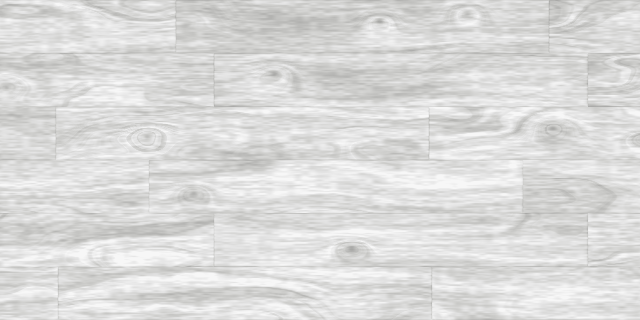
Reproduce this texture procedurally as a Shadertoy shader.

```glsl
#define ROWS 6.0
#define PLANK_LENGTH 1.167
#define SEAM_WIDTH 0.0028
#define SEAM_DEPTH 0.075
#define BASE_TONE 0.862
#define RING_CONTRAST 0.23
#define FIBRE_CONTRAST 0.17
#define PORE_CONTRAST 0.10
#define CLOUD_CONTRAST 0.15
#define KNOT_CHANCE 0.45
#define KNOT_RADIUS 0.013

// Joint position of each row, top to bottom, in canvas heights
const float JOINTS[6] = float[6](0.549, 0.669, 0.174, 0.466, 0.669, 0.182);

float hash(vec2 p) {
    return fract(sin(dot(p, vec2(127.1, 311.7))) * 43758.5453);
}

float noise(vec2 p) {
    vec2 cell = floor(p), f = fract(p);
    f = f * f * (3.0 - 2.0 * f);
    float low = mix(hash(cell), hash(cell + vec2(1.0, 0.0)), f.x);
    float high = mix(hash(cell + vec2(0.0, 1.0)), hash(cell + vec2(1.0, 1.0)), f.x);
    return mix(low, high, f.y);
}

float fbm(vec2 p) {
    float sum = 0.0, amplitude = 0.5;
    for (int i = 0; i < 4; i++) {
        sum += amplitude * noise(p);
        p = p * 2.03 + 17.3;
        amplitude *= 0.5;
    }
    return sum / 0.9375;
}

// Brightness of the wood; p.x runs along the plank, p.y across it
float woodTone(vec2 p, vec2 id) {
    float seed = 40.0 * hash(id + 3.7);
    vec2 s = p + vec2(seed, seed * 0.37);

    // Growth field: straight lines bent into arches where the figure is strong
    float figure = smoothstep(0.3, 0.7, noise(s * vec2(2.2, 5.0) + 9.0));
    float swell = noise(s * vec2(2.6, 13.0)) + 0.25 * noise(s * vec2(9.0, 30.0));
    float field = p.y * 32.0 + swell * mix(2.0, 7.5, figure);

    // Knots push the field into closed rings around a dark core
    float core = 0.0;
    for (int i = 0; i < 2; i++) {
        vec2 k = id + float(i) * 11.3;
        vec2 centre = vec2(mix(0.1, 0.9, hash(k + 1.3)) * PLANK_LENGTH,
                           mix(0.25, 0.75, hash(k + 5.9)) / ROWS);
        float present = step(hash(k + 8.1), KNOT_CHANCE);
        vec2 d = (p - centre) * vec2(0.65, 1.0) / KNOT_RADIUS;
        float r2 = dot(d, d);
        field += present * 4.0 * exp(-r2 * 0.12);
        core += present * (exp(-r2 * 2.5) + 0.35 * exp(-r2 * 0.25));
    }

    float rings = fbm(vec2(field * 1.1 + seed, s.x * 1.3));
    float veins = smoothstep(0.62, 0.85, noise(vec2(field * 2.6, s.x * 3.0 + 5.0)));
    float fibre = fbm(s * vec2(5.0, 75.0) + vec2(0.0, field * 0.5));
    float pores = noise(s * vec2(45.0, 190.0));
    float clouds = fbm(s * vec2(2.0, 11.0) + 31.0);

    float tone = BASE_TONE + 0.03 * (hash(id + 6.2) - 0.5);
    tone += RING_CONTRAST * (rings - 0.5);
    tone += FIBRE_CONTRAST * (fibre - 0.5);
    tone += PORE_CONTRAST * (pores - 0.5);
    tone += CLOUD_CONTRAST * (clouds - 0.5);
    tone -= 0.035 * (veins - 0.2) * (0.4 + figure);
    return tone - 0.14 * core;
}

void mainImage(out vec4 fragColor, in vec2 fragCoord) {
    float pixel = 1.0 / iResolution.y;
    vec2 p = fragCoord * pixel;

    // Plank layout
    float rowPosition = (1.0 - p.y) * ROWS;
    float row = clamp(floor(rowPosition), 0.0, ROWS - 1.0);
    float along = (p.x - JOINTS[int(row)]) / PLANK_LENGTH;
    vec2 id = vec2(floor(along), row);
    vec2 local = vec2(fract(along) * PLANK_LENGTH, (rowPosition - row) / ROWS);

    float tone = woodTone(local, id);

    // Seams, worn unevenly along their length
    vec2 edge = min(local, vec2(PLANK_LENGTH, 1.0 / ROWS) - local);
    vec2 seam = 1.0 - smoothstep(vec2(0.0), vec2(0.5 * SEAM_WIDTH + pixel), edge);
    float wear = mix(0.5, 1.2, noise(p * vec2(9.0, 14.0)));
    tone -= SEAM_DEPTH * wear * max(seam.x * 0.8, seam.y);

    // Near-neutral grey, faintly warm in the shadows
    tone = clamp(tone, 0.66, 0.97);
    vec3 tint = mix(vec3(0.0, 0.0, -0.008), vec3(0.0), smoothstep(0.8, 0.9, tone));
    fragColor = vec4(vec3(tone) + tint, 1.0);
}
```
